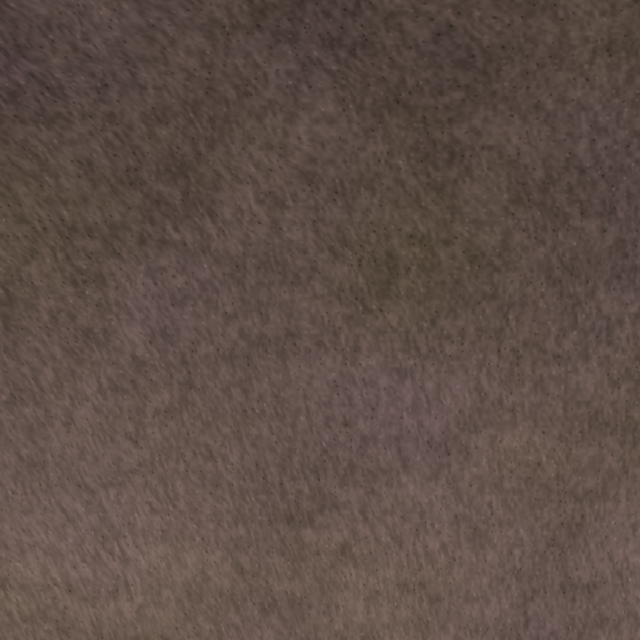
Give the GLSL for this texture, as a three.js fragment shader.

```glsl
// Soft brown suede: short brushed fibres, cloudy nap, faint ripples and tiny specks.
varying vec2 vUv;

const vec3 DARK_BROWN = vec3(0.29, 0.24, 0.212);
const vec3 PALE_BROWN = vec3(0.46, 0.382, 0.358);
const vec3 MAUVE_SHIFT = vec3(0.004, -0.008, 0.034);

float hash(vec2 p) {
  vec3 q = fract(p.xyx * vec3(0.1031, 0.1030, 0.0973));
  q += dot(q, q.yzx + 33.33);
  return fract((q.x + q.y) * q.z);
}

float valueNoise(vec2 p) {
  vec2 cell = floor(p);
  vec2 f = fract(p);
  vec2 w = f * f * (3.0 - 2.0 * f);
  float low = mix(hash(cell), hash(cell + vec2(1.0, 0.0)), w.x);
  float high = mix(hash(cell + vec2(0.0, 1.0)), hash(cell + vec2(1.0)), w.x);
  return mix(low, high, w.y);
}

// Layered noise centred on zero
float clouds(vec2 p) {
  float sum = 0.0;
  float weight = 0.5;
  for (int i = 0; i < 4; i++) {
    sum += weight * (valueNoise(p) - 0.5);
    p = mat2(1.6, 1.2, -1.2, 1.6) * p + 17.3;
    weight *= 0.55;
  }
  return sum;
}

// Leans the strands to the left near the left edge, upright near the right
vec2 combed(vec2 p, float lean) {
  float bend = 0.03 * clouds(p * 5.0 + 40.0);
  return vec2(p.x + lean * (1.0 - p.x) * p.y + bend, p.y);
}

// Fine and coarse strands stretched along the nap
float fibres(vec2 p) {
  float fine = valueNoise(p * vec2(240.0, 95.0)) - 0.5;
  float coarse = valueNoise(p * vec2(125.0, 48.0) + 61.0) - 0.5;
  float grit = valueNoise(p * vec2(290.0, 210.0) + 23.0) - 0.5;
  return 0.55 * fine + 0.35 * coarse + 0.35 * grit;
}

// One small soft oval in some cells of a grid
float specks(vec2 p, float count, float share, float seed) {
  vec2 cell = floor(p * count);
  vec2 centre = 0.25 + 0.5 * vec2(hash(cell + seed), hash(cell + seed + 31.7));
  vec2 offset = (fract(p * count) - centre) * vec2(1.0, 0.65);
  float present = step(1.0 - share, hash(cell + seed + 73.1));
  return present * (1.0 - smoothstep(0.05, 0.19, length(offset)));
}

void main() {
  vec2 strandUv = combed(vUv, 0.45);

  // Light falls off from the lower edge to the upper one
  float tone = mix(0.86, 0.17, smoothstep(-0.25, 1.1, vUv.y) * 1.12 - 0.06);

  // Cloudy nap and horizontal ripples that grow toward the bottom
  tone += 0.5 * clouds(vUv * vec2(4.5, 6.0));
  tone += 0.3 * clouds(vUv * vec2(16.0, 24.0) + 9.0);
  float ripple = clouds(vUv * vec2(9.0, 38.0) + 52.0);
  tone += 0.32 * ripple * (1.0 - smoothstep(0.1, 0.75, vUv.y));

  // Brushed grain
  tone += 0.85 * fibres(strandUv);
  tone -= 0.42 * specks(strandUv, 85.0, 0.16, 5.0);
  tone += 0.34 * specks(strandUv, 80.0, 0.11, 140.0);

  // Patches drift between olive brown and mauve
  float tint = clouds(vUv * 3.2 + 84.0) + 0.15 * clouds(vUv * 45.0 + 12.0);
  vec3 colour = mix(DARK_BROWN, PALE_BROWN, tone) + MAUVE_SHIFT * tint * 1.5;
  gl_FragColor = vec4(colour, 1.0);
}
```
